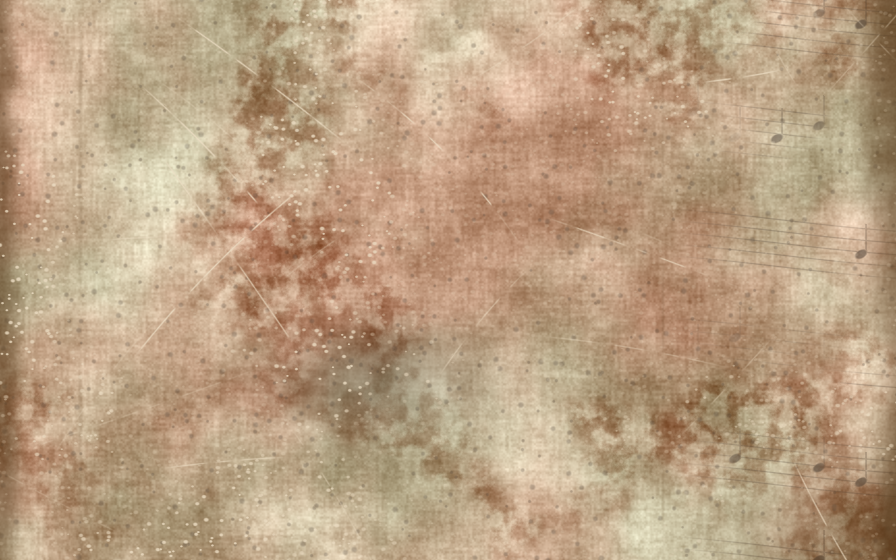
Write a WebGL 1 fragment shader that draws this texture.

```glsl
precision highp float;
// Aged, stained paper: layered noise mottling in cream, tan and rose brown,
// with granular rust patches, cellular flecks, curved pale scratches,
// faded ruled ink on the right and darkened, worn edges.

uniform vec2 u_resolution;

const vec3 PAPER = vec3(0.757, 0.655, 0.538);      // colour at tone 0
const vec3 TONE_SPAN = vec3(0.35, 0.40, 0.42);     // change per unit of tone
const vec3 ROSE_SHIFT = vec3(0.035, -0.022, -0.012);
const vec3 RUST_SHIFT = vec3(0.025, -0.012, -0.01);
const vec3 BLUE_STAIN = vec3(0.60, 0.59, 0.51);
const vec3 SCRATCH = vec3(0.93, 0.87, 0.77);
const vec3 INK = vec3(0.30, 0.25, 0.21);
const vec3 EDGE_BROWN = vec3(0.34, 0.23, 0.11);
const float BASE_TONE = 0.09;
const float CLOUD = 1.15;
const float MOTTLE = 0.85;
const float GRAIN = 0.32;
const float WEAVE = 0.17;
const float RUST = 0.55;
const float STAVE_STEP = 0.195;
const float LINE_STEP = 0.021;
const int SCRATCHES = 24;

float hash(vec2 p) {
  vec3 q = fract(p.xyx * vec3(0.1031, 0.1030, 0.0973));
  q += dot(q, q.yzx + 33.33);
  return fract((q.x + q.y) * q.z);
}

float noise(vec2 p) {
  vec2 i = floor(p), f = fract(p);
  f = f * f * (3.0 - 2.0 * f);
  return mix(mix(hash(i), hash(i + vec2(1, 0)), f.x),
             mix(hash(i + vec2(0, 1)), hash(i + vec2(1, 1)), f.x), f.y);
}

float fbm(vec2 p) {
  float sum = 0.0, gain = 0.5;
  for (int i = 0; i < 5; i++) {
    sum += gain * noise(p);
    p = mat2(1.6, 1.2, -1.2, 1.6) * p + 17.3;
    gain *= 0.5;
  }
  return sum / 0.97;
}

// Smooth stroke of half width w, given the distance d to its middle.
float stroke(float d, float w) {
  float soft = 1.0 / u_resolution.y;
  return 1.0 - smoothstep(w - soft, w + soft, abs(d));
}

// Cellular specks: one jittered dot of random size in some cells.
float flecks(vec2 p, float cells, float share) {
  vec2 g = p * cells, home = floor(g);
  float cover = 0.0;
  for (int y = -1; y <= 1; y++) {
    for (int x = -1; x <= 1; x++) {
      vec2 cell = home + vec2(x, y);
      vec2 dot0 = cell + vec2(hash(cell + 3.1), hash(cell + 8.7));
      float radius = mix(0.12, 0.4, hash(cell + 5.3));
      float present = step(hash(cell + 40.5), share);
      cover = max(cover, present * (1.0 - smoothstep(radius * 0.4, radius + 0.15, length(g - dot0))));
    }
  }
  return cover;
}

// Thin bent scratches, broken and fading toward their ends.
float scratches(vec2 p, float aspect) {
  float cover = 0.0;
  for (int i = 0; i < SCRATCHES; i++) {
    vec2 id = vec2(float(i) * 7.0 + 2.0, 11.0);
    vec2 middle = vec2(hash(id) * aspect, hash(id + 1.3));
    float turn = mix(-1.2, 1.0, hash(id + 2.9));
    float reach = mix(0.06, 0.27, hash(id + 4.1));
    float bend = (hash(id + 5.7) - 0.5) * 0.9;
    vec2 q = p - middle;
    q = vec2(cos(turn) * q.x + sin(turn) * q.y, cos(turn) * q.y - sin(turn) * q.x);
    float fade = 1.0 - smoothstep(reach * 0.6, reach, abs(q.x));
    float broken = smoothstep(0.15, 0.6, noise(vec2(q.x * 45.0, float(i) * 5.0)));
    float strength = mix(0.2, 0.85, pow(hash(id + 6.3), 1.5));
    cover = max(cover, stroke(q.y - bend * q.x * q.x, 0.0012) * fade * broken * strength);
  }
  return cover;
}

// Tilted groups of five ruled lines with scattered stemmed blots.
float ruledInk(vec2 p) {
  float y = p.y + 0.08 * p.x + 0.004 * sin(p.x * 9.0);
  float group = floor(y / STAVE_STEP);
  float v = y - group * STAVE_STEP - 0.05;
  float row = clamp(floor(v / LINE_STEP + 0.5), 0.0, 4.0);
  float lines = 0.55 * stroke(v - row * LINE_STEP, 0.0009);
  vec2 cell = vec2(floor(p.x / 0.075), group);
  vec2 q = vec2(p.x - (cell.x + 0.5) * 0.075, v - LINE_STEP * (0.5 + 3.0 * hash(cell)));
  float head = 1.0 - smoothstep(0.7, 1.2, length(vec2(q.x, q.y - 0.4 * q.x) / vec2(0.011, 0.008)));
  float stem = stroke(q.x - 0.009, 0.001) * step(0.0, q.y) * step(q.y, 0.055);
  return max(lines, max(head, stem * 0.7) * step(0.5, hash(cell + 9.4)));
}

void main() {
  vec2 p = gl_FragCoord.xy / u_resolution.y;
  float aspect = u_resolution.x / u_resolution.y;
  float side = p.x / aspect;
  vec2 warped = p + 0.03 * vec2(sin(p.y * 9.0 + 2.0 * sin(p.x * 5.0)), sin(p.x * 7.0 + 1.0));

  // Paper tone: clouds, mottling, woven streaks and fine grain.
  float mottle = fbm(p * 13.0 + 4.0) - 0.5;
  float tone = BASE_TONE + CLOUD * (fbm(warped * 3.2 + 21.0) - 0.5) + MOTTLE * mottle;
  tone += WEAVE * (noise(p * vec2(28.0, 210.0)) + noise(p * vec2(190.0, 24.0)) - 1.0);
  tone += GRAIN * (0.5 * noise(p * 150.0) + 0.6 * noise(p * 290.0 + 7.0) - 0.55);
  tone += 0.16 * exp(-dot(p - vec2(0.3, 0.55), p - vec2(0.3, 0.55)) * 12.0);

  // Granular rust, mostly along the top and the right.
  float zone = 0.13 * smoothstep(0.5, 1.0, p.y) + 0.12 * smoothstep(0.68, 1.0, side);
  float patches = smoothstep(0.53, 0.76, fbm(warped * 4.3 + 63.0) + zone);
  float rust = patches * smoothstep(0.3, 0.68, fbm(p * 42.0 + 9.0));
  tone -= RUST * rust;
  vec3 color = PAPER + TONE_SPAN * tone + RUST_SHIFT * rust;

  // Rose and green drift, and one cool stain.
  color += ROSE_SHIFT * clamp((fbm(p * 4.0 + 87.0) - 0.47) * 5.0, -1.0, 1.0);
  vec2 fromStain = (p - vec2(0.68, 0.32)) / vec2(0.17, 0.1);
  color = mix(color, BLUE_STAIN + 0.3 * mottle, 0.55 * exp(-dot(fromStain, fromStain)));

  // Faded ink and dark pits.
  float wear = smoothstep(0.35, 0.65, fbm(p * 7.0 + 33.0));
  color = mix(color, INK, 0.6 * ruledInk(p) * wear * smoothstep(0.72, 0.86, side));
  color = mix(color, INK, 0.28 * flecks(p, 75.0, 0.08));

  // Worn borders and faint vertical seams.
  float ragged = 0.05 * (fbm(p * vec2(9.0, 6.0) + 51.0) - 0.5);
  float border = 0.65 * smoothstep(0.955, 1.01, side + ragged);
  border += 0.55 * (1.0 - smoothstep(0.0, 0.03, side + ragged));
  border += 0.4 * smoothstep(0.7, 1.0, side) * (1.0 - smoothstep(0.0, 0.25, p.y + 3.0 * ragged));
  border += 0.16 * wear * (stroke(side - 0.09, 0.002) + stroke(side - 0.74, 0.001));
  color = mix(color, EDGE_BROWN, clamp(border, 0.0, 0.8));

  // Pale chips in clusters, then scratches.
  float cluster = smoothstep(0.5, 0.72, fbm(p * 3.5 + 12.0));
  float chips = flecks(p * vec2(0.8, 1.0), 110.0, 0.16) * (0.2 + 0.6 * cluster);
  color = mix(color, SCRATCH, max(chips, scratches(p, aspect)));
  gl_FragColor = vec4(clamp(color, 0.0, 1.0), 1.0);
}
```
